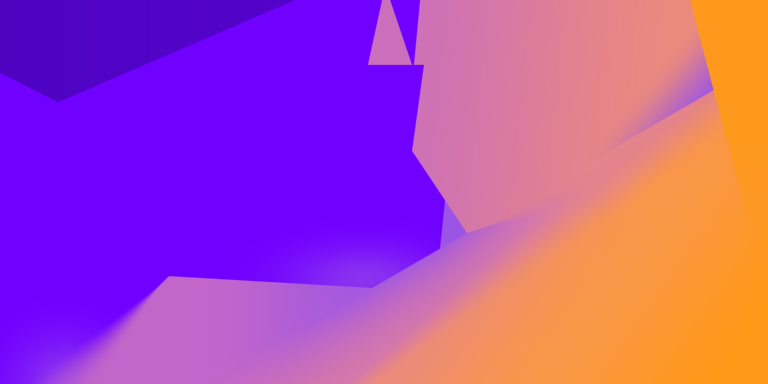
A WebGL 1 fragment shader for this background:

```glsl
precision highp float;
// Folded violet paper planes meeting a soft pink and orange diagonal sweep.

uniform vec2 u_resolution;

#define VIOLET vec3(0.44, 0.0, 1.0)
#define INDIGO vec3(0.32, 0.01, 0.78)
#define LILAC vec3(0.61, 0.33, 0.90)
#define ORCHID vec3(0.76, 0.40, 0.79)
#define ROSE vec3(0.85, 0.48, 0.65)
#define SALMON vec3(0.92, 0.54, 0.49)
#define APRICOT vec3(0.98, 0.59, 0.28)
#define ORANGE vec3(1.0, 0.60, 0.09)
#define GLOW_STRENGTH 0.6

// Signed distance to the line a-b, positive on its left.
float side(vec2 p, vec2 a, vec2 b) {
  vec2 along = normalize(b - a);
  vec2 q = p - a;
  return along.x * q.y - along.y * q.x;
}

// Coverage of a signed distance with a chosen softness.
float cover(float d, float softness) {
  return smoothstep(-softness, softness, d);
}

// Violet sheets: shaded roof, bright flap and the lilac light at their foot.
vec3 violetSheets(vec2 p, float edge) {
  vec2 foldTip = vec2(0.833, 0.388);
  float roof = min(side(p, vec2(0.0, 0.669), vec2(0.151, 0.734)),
                   side(p, vec2(0.151, 0.734), foldTip));
  float flap = min(side(p, vec2(0.594, 0.826), foldTip),
                   side(p, vec2(1.104, 0.831), vec2(0.594, 0.826)));
  float spireRight = side(p, vec2(1.016, 1.0), vec2(1.073, 0.831));
  float shade = cover(min(min(roof, -flap), -spireRight), edge);
  shade *= smoothstep(-0.02, 0.12, distance(p, foldTip));
  vec3 indigo = INDIGO + vec3(0.03, 0.0, 0.05) * (p.x - 0.5);
  vec3 color = mix(VIOLET, indigo, shade);

  // Pink spire standing on the flap.
  float spire = min(side(p, vec2(0.958, 0.831), vec2(0.995, 1.0)) * -1.0,
                    min(-spireRight, p.y - 0.831));
  color = mix(color, mix(ORCHID, ROSE, 0.4), cover(spire, edge));

  // Glow above the valley and beside the lower left fold.
  vec2 valley = (p - vec2(0.95, 0.27)) / vec2(0.19, 0.085);
  color = mix(color, LILAC, GLOW_STRENGTH * exp(-dot(valley, valley)));
  vec2 corner = (p - vec2(0.17, 0.0)) / vec2(0.13, 0.12);
  return mix(color, LILAC, GLOW_STRENGTH * exp(-dot(corner, corner)));
}

// Diagonal sweep from orchid through salmon to orange.
vec3 sweepColor(vec2 p, float valleyDepth) {
  vec2 start = vec2(0.9375, 0.0);
  vec2 direction = normalize(vec2(0.469, 0.375));
  float along = dot(p - start, direction);
  float across = -side(p, start, start + direction);
  vec3 cool = mix(ORCHID, ROSE, smoothstep(-0.28, 0.0, across));
  float haze = exp(-max(valleyDepth, 0.0) / 0.07);
  haze *= smoothstep(0.5, 0.97, p.x) * (1.0 - smoothstep(1.1, 1.5, p.x));
  cool = mix(cool, LILAC, 0.8 * haze);

  float heat = max(1.2 * across + 0.35 * along, 0.0);
  vec3 warm = mix(SALMON, APRICOT, smoothstep(0.0, 0.5, heat));
  warm = mix(warm, ORANGE, smoothstep(0.45, 1.0, heat));
  float softness = 0.025 + 0.07 * max(along, 0.0);
  return mix(cool, warm, cover(across, softness));
}

// Signed distance inside the left outline of the upright panel.
float panelLeft(vec2 p) {
  float upper = min(p.y - 0.831, side(p, vec2(1.094, 1.0), vec2(1.078, 0.831)));
  float lower = side(p, vec2(1.104, 0.831), vec2(1.073, 0.607));
  return min(max(upper, lower), side(p, vec2(1.073, 0.607), vec2(1.216, 0.393)));
}

void main() {
  vec2 p = gl_FragCoord.xy / u_resolution * vec2(2.0, 1.0);
  float edge = 0.8 / u_resolution.y;
  vec3 color = violetSheets(p, edge);

  // Thin lilac fold between the flap and the panel.
  float fold = side(p, vec2(1.159, 0.479), vec2(1.146, 0.354));
  color = mix(color, LILAC, cover(fold, edge));

  // Lower sweep, its left fold softening towards the ground.
  float leftFold = side(p, vec2(0.440, 0.281), vec2(0.156, 0.0));
  float ridge = side(p, vec2(0.969, 0.25), vec2(0.440, 0.281));
  float valley = side(p, vec2(1.216, 0.393), vec2(0.969, 0.25));
  float foldSoftness = edge + 0.07 * max(1.0 - p.y / 0.25, 0.0);
  float sweep = max(cover(leftFold, foldSoftness) * cover(ridge, edge),
                    cover(valley, edge));
  vec3 warmSweep = sweepColor(p, valley);
  color = mix(color, warmSweep, sweep);

  // Upright panel, its base melting into the sweep on the right.
  float base = side(p, vec2(1.216, 0.393), vec2(1.5625, 0.505));
  float slope = side(p, vec2(1.5625, 0.505), vec2(1.823, 0.818));
  float melt = edge + 0.09 * smoothstep(1.25, 1.65, p.x);
  float panel = cover(panelLeft(p), edge) * cover(min(base, slope), melt);
  vec3 panelColor = mix(mix(ORCHID, ROSE, 0.45), SALMON,
                        smoothstep(0.95, 1.8, p.x + 0.1 * (0.7 - p.y)));
  color = mix(color, panelColor, panel);

  // Orange wedge on the right, fading downwards.
  float wedge = side(p, vec2(1.797, 1.0), vec2(1.940, 0.453));
  float wedgeFade = smoothstep(0.2, 0.65, p.y);
  color = mix(color, mix(ORANGE, APRICOT, 0.15), cover(wedge, edge) * wedgeFade);

  gl_FragColor = vec4(color, 1.0);
}
```
